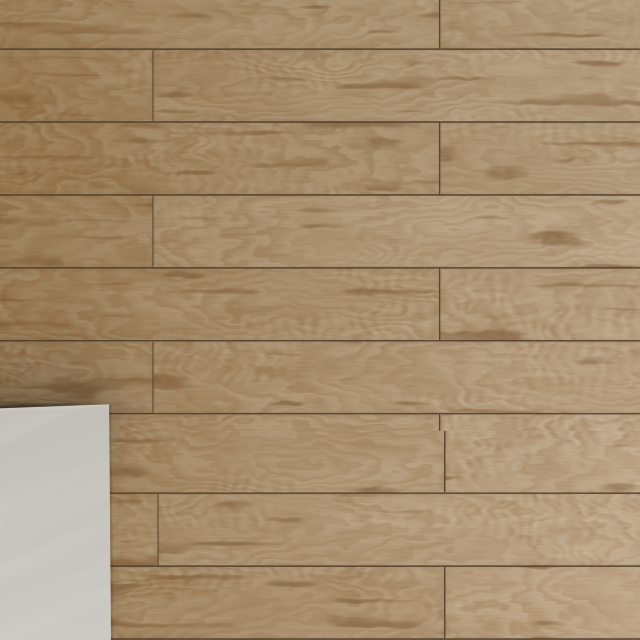
Write a three.js fragment shader that draws this texture.

```glsl
// Wide oak planks in staggered rows with thin dark seams, a pale slab in the lower left.
// Rows and end joints come from repeats; each plank gets hashed rings, curl and streaks.
// Light grows from the upper left to the right, with a soft shadow above the slab.
varying vec2 vUv;

float hash(vec2 p) {
  return fract(sin(dot(p, vec2(127.1, 311.7))) * 43758.5453);
}

float noise(vec2 p) {
  vec2 i = floor(p), f = fract(p);
  f = f * f * (3.0 - 2.0 * f);
  return mix(mix(hash(i), hash(i + vec2(1.0, 0.0)), f.x),
             mix(hash(i + vec2(0.0, 1.0)), hash(i + 1.0), f.x), f.y);
}

float fbm(vec2 p) {
  float sum = 0.0, amp = 0.53;
  for (int i = 0; i < 4; i++) {
    sum += amp * noise(p);
    p = p * 2.03 + 17.3;
    amp *= 0.5;
  }
  return sum;
}

// Signed tone of the wood; g.x runs along the plank in plank heights, g.y across it
float woodGrain(vec2 g, float seed) {
  vec2 s = g + seed * vec2(57.0, 93.0);
  float drift = fbm(s * vec2(0.6, 1.2)) - 0.5;

  // Long nested arches, bent by noise
  float centre = 1.0 + 6.0 * fract(seed * 7.3);
  float arch = length(vec2((g.x - centre) * 0.2, g.y - 0.5 + drift * 0.9));
  float phase = arch * 8.0 + fbm(s * vec2(1.4, 3.6)) * 3.2
              + noise(s * vec2(9.0, 14.0)) * 0.3;
  float ring = fract(phase);
  ring = smoothstep(0.0, 0.75, ring) * (1.0 - smoothstep(0.75, 1.0, ring));
  float tone = (0.42 - ring) * (0.08 + 0.22 * noise(s * vec2(1.2, 3.0) + 31.0));

  // Short cross ripples in patches
  float patchMask = smoothstep(0.5, 0.8, noise(s * vec2(0.7, 2.0) + 11.0));
  float curl = sin(g.x * 34.0 + 10.0 * noise(s * vec2(2.0, 7.0)));
  tone += 0.13 * patchMask * curl * noise(s * vec2(6.0, 12.0));

  // Fine fibres and broad bands
  tone += 0.12 * (noise(s * vec2(4.0, 45.0)) - 0.5);
  tone += 0.28 * (fbm(s * vec2(0.8, 4.5) + 47.0) - 0.5);
  return tone;
}

vec3 planks(vec2 p) {
  // The lower rows are set off by a small step
  vec2 q = p - step(0.673, p.y) * vec2(0.008, 0.0105);
  float r = (q.y - 0.0768) / 0.1139;
  float row = floor(r), across = fract(r);
  float odd = mod(row, 2.0);
  float u = (q.x - mix(0.239, 0.687, odd)) / 0.896;
  float along = fract(u);
  float seed = hash(vec2(row + 3.0, floor(u) + 5.0));
  vec2 g = vec2(along * 7.87, across);

  // Light over the floor, plank tint and grain
  float tone = 0.21 + 0.76 * p.x - 0.15 * p.x * p.x + 0.13 * p.y;
  tone += 0.12 * (seed - 0.5) + woodGrain(g, seed);
  vec3 col = mix(vec3(0.56, 0.43, 0.27), vec3(0.73, 0.66, 0.55), tone);
  col += vec3(0.018, -0.008, -0.014) * p.x * p.y;

  // Sparse brown streaks
  vec2 s = g + seed * vec2(71.0, 39.0);
  float streak = smoothstep(0.74, 0.97, noise(s * vec2(1.2, 9.0) + 0.3 * noise(s * 6.0)));
  col = mix(col, vec3(0.48, 0.34, 0.20), 0.55 * streak);

  // Seams between rows and end joints, with a faint soft bevel
  float rowGap = min(across, 1.0 - across) * 0.1139;
  float endGap = min(along, 1.0 - along) * 0.896;
  float seam = 1.0 - smoothstep(0.0003, 0.0021, rowGap);
  float joint = (1.0 - smoothstep(0.0002, 0.0019, endGap)) * mix(0.6, 0.9, odd);
  col *= 1.0 - 0.06 * exp(-min(rowGap, endGap) * 350.0);
  return mix(col, vec3(0.31, 0.24, 0.16), max(seam * 0.85, joint));
}

vec3 slab(vec2 p, float depth) {
  float veins = fbm(vec2(p.x * 5.0 + p.y * 3.0, p.y * 38.0 + p.x * 16.0));
  vec3 col = mix(vec3(0.765, 0.755, 0.73), vec3(0.80, 0.79, 0.77), depth / 0.36);
  col += 0.035 * (veins - 0.5);
  return col + 0.025 * (1.0 - smoothstep(0.002, 0.006, depth));
}

void main() {
  vec2 p = vec2(vUv.x, 1.0 - vUv.y);  // y runs down from the top
  vec3 col = planks(p);

  // Slab edges: depth below its top, inset from its right side
  float depth = p.y - (0.638 - 0.037 * p.x);
  float inset = 0.1705 + 0.008 * (p.y - 0.63) - p.x;

  // Soft shadow above the slab, dark gap along its top, contact line at its side
  float reach = 1.0 - smoothstep(0.08, 0.26, p.x);
  col *= 1.0 - 0.30 * reach * exp(-abs(depth) * 18.0);
  float gap = smoothstep(-0.007, -0.002, depth) * smoothstep(-0.03, 0.17, inset);
  col = mix(col, vec3(0.20, 0.17, 0.14), 0.8 * gap);
  col *= 1.0 - 0.16 * smoothstep(-0.006, 0.0, inset) * smoothstep(-0.002, 0.002, depth);

  float cover = smoothstep(-0.001, 0.001, depth) * smoothstep(-0.001, 0.001, inset);
  col = mix(col, slab(p, depth), cover);
  gl_FragColor = vec4(col, 1.0);
}
```
